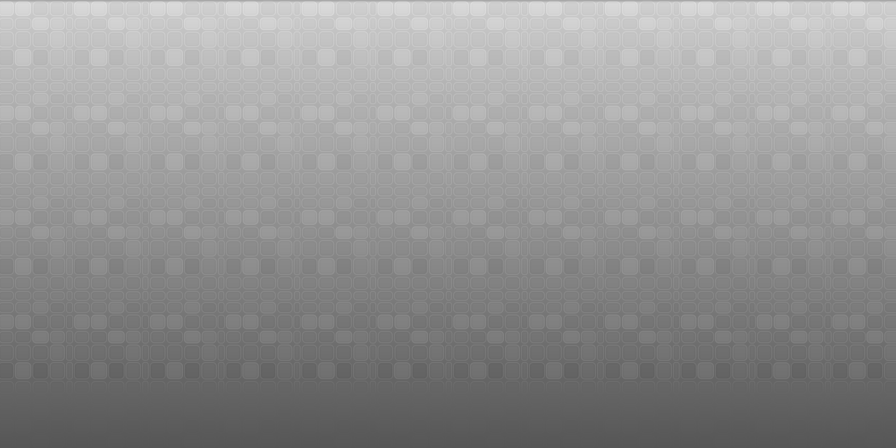
A Shadertoy shader for this background:

```glsl
// Grey vertical gradient overlaid with a faint repeating mosaic of rounded tiles.

// Lengths are in canvas heights; y of the mosaic runs downward from the top.
const float BOTTOM_GREY = 0.335;
const float TOP_GREY = 0.805;
const vec2 PERIOD = vec2(0.1693, 0.2331);
const vec2 ORIGIN = vec2(-0.0052, 0.1073);
const float CORNER = 0.0085;
const float GAP = 0.0022;
const float LINE_WIDTH = 0.0013;
const float FILL_GAIN = 0.042;
const float LINE_GAIN = 0.032;
const float GROOVE_GAIN = 0.012;
const float FADE_START = 0.835;
const float FADE_END = 0.885;
const float TOP_LINE = 0.005;

// Cell borders as fractions of one mosaic period
const int COLUMNS = 5;
const int ROWS = 7;
const float COLUMN_EDGES[6] = float[](0.0, 0.22, 0.45, 0.68, 0.895, 1.0);
const float ROW_EDGES[8] = float[](0.0, 0.18, 0.32, 0.425, 0.545, 0.70, 0.835, 1.0);

// Accented cells: column, row, strength
const int ACCENTS = 9;
const vec3 ACCENT[9] = vec3[](
    vec3(0, 0, -0.45), vec3(1, 0, 0.85), vec3(2, 0, -0.35),
    vec3(2, 3, 0.5), vec3(0, 4, 0.9), vec3(1, 4, 0.9),
    vec3(2, 5, 0.85), vec3(3, 5, 0.5), vec3(3, 6, 0.35));

float hash(vec2 p) {
    return fract(sin(dot(p, vec2(127.1, 311.7))) * 43758.5453);
}

float roundedBox(vec2 p, vec2 halfSize, float radius) {
    vec2 d = abs(p) - halfSize + radius;
    return length(max(d, 0.0)) + min(max(d.x, d.y), 0.0) - radius;
}

// Brightness offset of the mosaic at a point
float mosaic(vec2 p, float pixel) {
    vec2 local = fract((p - ORIGIN) / PERIOD);

    // Find the cell that holds the point
    int column = 0;
    int row = 0;
    for (int i = 1; i < COLUMNS; i++) column += int(local.x >= COLUMN_EDGES[i]);
    for (int i = 1; i < ROWS; i++) row += int(local.y >= ROW_EDGES[i]);
    vec2 cell = vec2(column, row);
    vec2 low = vec2(COLUMN_EDGES[column], ROW_EDGES[row]);
    vec2 high = vec2(COLUMN_EDGES[column + 1], ROW_EDGES[row + 1]);

    // Rounded tile inside the cell, with a little variation in size
    vec2 halfCell = 0.5 * (high - low) * PERIOD;
    vec2 offset = (local - 0.5 * (low + high)) * PERIOD;
    vec2 inset = GAP * vec2(0.7 + 0.7 * hash(cell), 0.7 + 0.7 * hash(cell + 17.0));
    vec2 halfTile = halfCell - inset;
    float radius = min(CORNER, 0.8 * min(halfTile.x, halfTile.y));
    float d = roundedBox(offset, halfTile, radius);

    // Fill strength: slight random tone plus accents
    float tone = 0.35 * (hash(cell + 5.0) - 0.65);
    for (int i = 0; i < ACCENTS; i++) {
        if (ACCENT[i].xy == cell) tone += ACCENT[i].z;
    }

    float inside = 1.0 - smoothstep(-pixel, pixel, d);
    float soft = LINE_WIDTH + 0.5 * pixel;
    float outline = 1.0 - smoothstep(0.0, soft, abs(d));
    float innerGroove = 1.0 - smoothstep(0.0, soft, abs(d + 2.5 * LINE_WIDTH));
    return FILL_GAIN * tone * inside + LINE_GAIN * outline
         - GROOVE_GAIN * (innerGroove + 1.0 - inside);
}

void mainImage(out vec4 fragColor, in vec2 fragCoord) {
    float pixel = 1.0 / iResolution.y;
    vec2 p = fragCoord * pixel;
    float depth = 1.0 - p.y;

    // Base gradient with a soft lift near the top
    float grey = mix(BOTTOM_GREY, TOP_GREY, p.y);
    grey += 0.025 * exp(-depth * 28.0);

    // Mosaic, dissolving toward the bottom
    float visible = 1.0 - 0.92 * smoothstep(FADE_START, FADE_END, depth);
    grey += visible * mosaic(vec2(p.x, depth), pixel);

    // Thin shaded line along the top edge
    grey -= 0.17 * (1.0 - smoothstep(0.0, TOP_LINE + pixel, depth));

    fragColor = vec4(vec3(clamp(grey, 0.0, 1.0)), 1.0);
}
```
